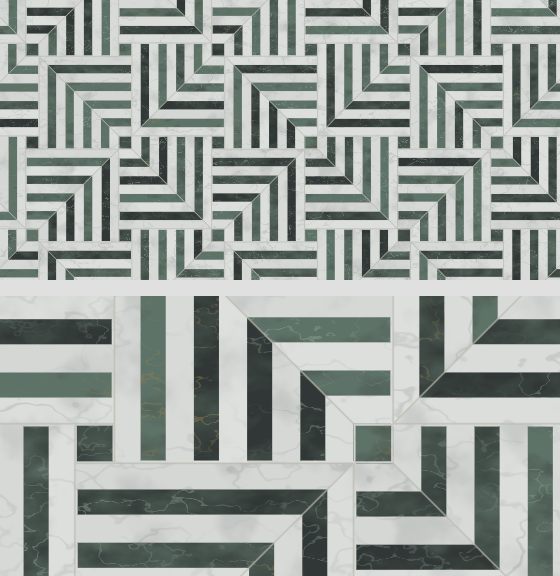
Top, the full canvas; bottom, a detail of the centre.
Reproduce this pattern procedurally as a Shadertoy shader.

```glsl
// Green and white marble mosaic: nested mitred L bars turned in a pinwheel, with small squares between.
#define ROWS 3.014               // tiles down the canvas
#define ORIGIN vec2(0.349, 0.534) // first small square, from the upper left
#define SQUARE 0.071             // half side of a small square with its joint
#define RIM 0.094                // width of the outer white bar
#define BAR 0.090                // width of a green bar
#define JOINT 0.010              // gap at bar ends
#define WHITE vec3(0.85, 0.86, 0.85)
#define GREY vec3(0.66, 0.68, 0.67)
#define DARK vec3(0.19, 0.215, 0.21)
#define GREEN vec3(0.37, 0.45, 0.405)
#define GROUT vec3(0.73, 0.73, 0.69)

float hash(vec2 p) {
    return fract(sin(dot(p, vec2(12.9898, 78.233))) * 43758.5453);
}

float noise(vec2 p) {
    vec2 i = floor(p), f = fract(p);
    f = f * f * (3.0 - 2.0 * f);
    return mix(mix(hash(i), hash(i + vec2(1, 0)), f.x),
               mix(hash(i + vec2(0, 1)), hash(i + vec2(1, 1)), f.x), f.y);
}

float fbm(vec2 p) {
    float sum = 0.0, amp = 0.5;
    for (int i = 0; i < 4; i++) {
        sum += amp * noise(p);
        p = mat2(1.6, 1.2, -1.2, 1.6) * p + 7.3;
        amp *= 0.5;
    }
    return sum / 0.9375;
}

// Thin crooked streaks where the noise crosses its middle value
float veins(vec2 p, float width) {
    return 1.0 - smoothstep(0.0, width, abs(fbm(p) - 0.5));
}

vec3 whiteMarble(vec2 p, float tone) {
    float cloud = smoothstep(0.48, 0.85, fbm(p * 6.0));
    float streak = veins(p * vec2(5.0, 8.0), 0.035) * noise(p * 4.0 + 3.0);
    vec3 col = WHITE + (tone - 0.5) * 0.035;
    return mix(col, GREY, 0.4 * cloud + 0.45 * streak);
}

vec3 greenMarble(vec2 p, float tone) {
    float cloud = fbm(p * vec2(9.0, 15.0));
    vec3 col = mix(DARK, GREEN, clamp(1.15 * tone + 0.9 * (cloud - 0.5), 0.0, 1.0));
    float streak = veins(p * vec2(8.0, 14.0), 0.025) * noise(p * 5.0 + 9.0);
    vec3 veinColor = mix(vec3(0.60, 0.67, 0.62), vec3(0.56, 0.49, 0.32), step(0.75, fract(tone * 7.0)));
    return mix(col, veinColor, 0.55 * streak);
}

void mainImage(out vec4 fragColor, in vec2 fragCoord) {
    float px = ROWS / iResolution.y;
    vec2 p = vec2(fragCoord.x, iResolution.y - fragCoord.y) * px - ORIGIN;
    float pitch = (1.0 - 2.0 * SQUARE - RIM) / 4.0;
    float bar = 1.0, joint = 1.0;
    vec2 piece = vec2(0.0);

    // Four tiles of the pinwheel, each mirrored to its own corner
    for (int i = 0; i < 4; i++) {
        vec2 turn = vec2(i & 1, i >> 1);
        vec2 local = p - turn - SQUARE * (1.0 - 2.0 * turn.yx);
        vec2 cell = floor(local / 2.0);
        vec2 uv = local - 2.0 * cell;
        if (max(uv.x, uv.y) > 1.0) continue;
        uv = mix(uv, 1.0 - uv, turn.yx);

        float inset = min(uv.x, uv.y), along = max(uv.x, uv.y);
        float band = mod(inset - RIM - 0.5 * BAR + 0.5 * pitch, pitch) - 0.5 * pitch;
        bar = max(abs(band) - 0.5 * BAR, along - 1.0 + JOINT);
        float mitre = 0.707 * abs(uv.x - uv.y);
        joint = min(min(mitre, abs(bar) + 0.006), min(inset, 1.0 - along));

        // Each arm of each green or white L is a separate stone
        float stone = 2.0 * floor((inset - RIM) / pitch) + step(0.0, bar);
        piece = (2.0 * cell + turn) * vec2(23.0, 5.0) + vec2(stone, step(uv.x, uv.y));
    }

    // Small squares at every tile junction
    vec2 node = round(p);
    vec2 q = abs(p - node);
    float edge = max(q.x, q.y) - SQUARE;
    if (edge < 0.0) {
        bar = edge + JOINT * 0.7;
        joint = -edge;
        piece = node * vec2(17.0, 31.0) + 0.5;
    }

    // Stone colours, then the joints
    float tone = hash(piece + 4.7);
    vec2 grain = p + 19.0 * vec2(tone, hash(piece + 8.1));
    vec3 col = mix(whiteMarble(grain, tone), greenMarble(grain, tone),
                   clamp(0.5 - bar / px, 0.0, 1.0));
    float seam = 1.0 - smoothstep(0.0, 0.4 * JOINT + 0.6 * px, joint);
    col = mix(col, GROUT, 0.7 * seam);
    fragColor = vec4(col, 1.0);
}
```
